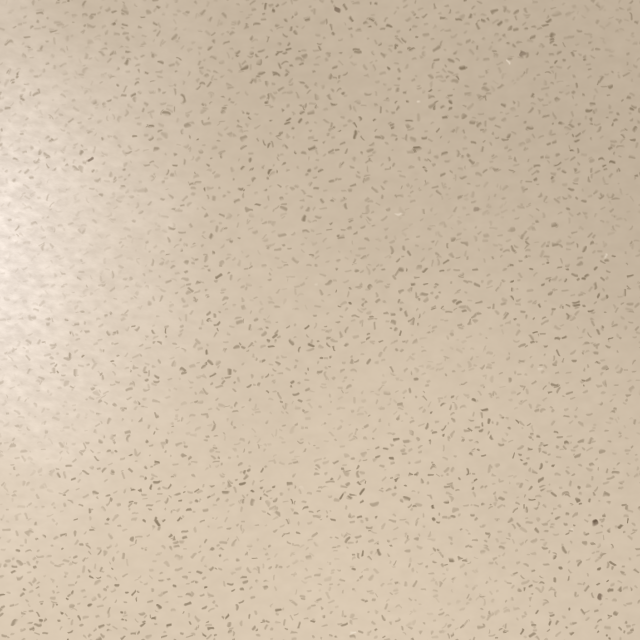
A Shadertoy shader for this texture:

```glsl
// Pale beige speckled linoleum floor with a soft window glare on the left.

const vec3 BASE_LOW = vec3(0.856, 0.789, 0.700);
const vec3 BASE_HIGH = vec3(0.772, 0.708, 0.624);
const vec3 GLARE_TINT = vec3(0.972, 0.925, 0.885);
const vec3 SPECK_TINT = vec3(0.51, 0.45, 0.365);
const vec3 SPOT_TINT = vec3(0.34, 0.27, 0.21);
const vec3 FLECK_TINT = vec3(0.95, 0.90, 0.83);

// Sine-free hash: three values from a cell and a seed
vec3 hash3(vec2 cell, float seed) {
    vec3 p = fract(vec3(cell, seed + cell.x * 0.37) * vec3(0.1031, 0.1030, 0.0973));
    p += dot(p, p.yxz + 33.33);
    return fract((p.xxy + p.yxx) * p.zyx);
}

float valueNoise(vec2 p, float seed) {
    vec2 cell = floor(p);
    vec2 f = fract(p);
    f = f * f * (3.0 - 2.0 * f);
    float a = hash3(cell, seed).x;
    float b = hash3(cell + vec2(1.0, 0.0), seed).x;
    float c = hash3(cell + vec2(0.0, 1.0), seed).x;
    float d = hash3(cell + vec2(1.0, 1.0), seed).x;
    return mix(mix(a, b, f.x), mix(c, d, f.x), f.y);
}

float fbm(vec2 p, float seed) {
    float sum = 0.0;
    float gain = 0.5;
    for (int i = 0; i < 4; i++) {
        sum += gain * valueNoise(p, seed + float(i) * 7.0);
        p = mat2(1.6, 1.2, -1.2, 1.6) * p;
        gain *= 0.5;
    }
    return sum / 0.9375;
}

// Distance to a rounded stroke centred on the origin
float strokeDistance(vec2 p, float angle, float halfLength) {
    vec2 dir = vec2(cos(angle), sin(angle));
    return length(p - dir * clamp(dot(p, dir), -halfLength, halfLength));
}

// Scattered strokes, one chance per grid cell; returns their coverage
float strokes(vec2 uv, float cells, float chance, float halfLength,
              float halfWidth, float blur, float seed) {
    vec2 home = floor(uv * cells);
    float cover = 0.0;
    for (int y = -1; y <= 1; y++) {
        for (int x = -1; x <= 1; x++) {
            vec2 cell = home + vec2(x, y);
            vec3 place = hash3(cell, seed);
            vec3 shape = hash3(cell, seed + 51.0);
            vec3 extra = hash3(cell, seed + 97.0);
            if (place.z > chance) continue;
            vec2 centre = (cell + place.xy) / cells;
            float spread = shape.x * 2.0 - 1.0;
            float angle = 0.22 + 1.5 * spread * abs(spread);
            float d = strokeDistance(uv - centre, angle, halfLength * mix(0.1, 1.0, shape.y));
            float width = halfWidth * mix(0.65, 1.2, extra.x);
            float ink = 1.0 - smoothstep(width - blur, width + blur, d);
            cover = max(cover, ink * mix(0.3, 1.0, shape.z * shape.z));
        }
    }
    return cover;
}

// Strength of the reflected light, broken up at its border
float glareAmount(vec2 uv) {
    vec2 q = (uv - vec2(-0.07, 0.60)) / vec2(0.27, 0.32);
    float ragged = fbm(uv * 8.0, 3.0) - 0.5;
    return exp(-dot(q, q) * (1.0 + 0.7 * ragged));
}

// Broad light falloff from the bright lower floor to the dim top
vec3 floorColor(vec2 uv) {
    float dim = smoothstep(0.15, 1.05, uv.y + 0.12 * uv.x);
    dim += 0.35 * smoothstep(0.55, 1.1, uv.x) + 0.25 * (fbm(uv * 5.0, 11.0) - 0.5);
    vec3 color = mix(BASE_LOW, BASE_HIGH, clamp(dim, -0.1, 1.2));
    return color + 0.030 * (fbm(uv * vec2(60.0, 85.0), 19.0) - 0.5);
}

void mainImage(out vec4 fragColor, in vec2 fragCoord) {
    vec2 uv = fragCoord / iResolution.y;
    float glare = glareAmount(uv);

    // Floor under glare, with fine ripples in the shine
    vec3 color = mix(floorColor(uv), GLARE_TINT, 0.92 * glare);
    float ripple = fbm(vec2(uv.x + 0.4 * uv.y, uv.y) * vec2(80.0, 125.0), 29.0) - 0.5;
    color += ripple * 0.17 * glare;

    // Slightly bent specks, thinned out in loose patches
    vec2 bend = vec2(valueNoise(uv * 130.0, 37.0), valueNoise(uv * 130.0, 41.0)) - 0.5;
    vec2 bent = uv + 0.0045 * bend;
    float patches = smoothstep(0.25, 0.62, fbm(uv * 9.0, 43.0));
    float blur = mix(0.0016, 0.0022, smoothstep(0.3, 1.0, uv.y));
    float coarse = strokes(bent, 50.0, 0.74, 0.0039, 0.0019, blur, 5.0);
    float fine = strokes(bent + 0.37, 64.0, 0.70, 0.0031, 0.0016, blur, 13.0);
    float specks = max(coarse, 0.9 * fine) * mix(0.45, 1.0, patches);
    color = mix(color, SPECK_TINT, specks * 0.88 * (1.0 - 0.72 * glare));

    // Rare pale flecks and dark spots
    float flecks = strokes(bent, 9.0, 0.08, 0.0030, 0.0020, 0.0022, 61.0);
    float spots = strokes(bent, 6.0, 0.10, 0.0028, 0.0032, 0.0018, 71.0);
    color = mix(color, FLECK_TINT, 0.7 * flecks);
    color = mix(color, SPOT_TINT, 0.9 * spots);

    fragColor = vec4(clamp(color, 0.0, 1.0), 1.0);
}
```
